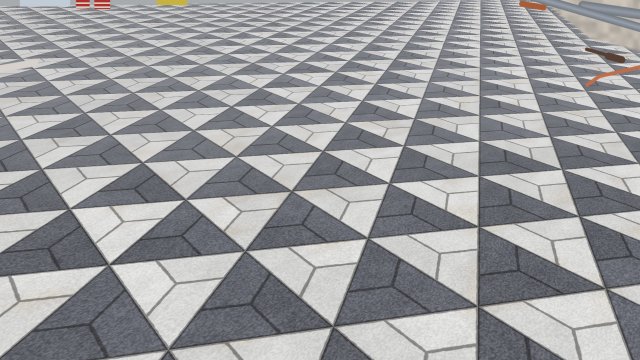
A WebGL 1 fragment shader for this texture:

```glsl
precision highp float;
// A paved yard of light and dark triangles, each of three blocks, receding in perspective.

uniform vec2 u_resolution;

// Lengths are in canvas heights, with y measured down from the top edge.
const vec2 VANISH = vec2(1.3368, -0.1435);   // where the columns meet
const float ROW_TILT = 0.164;                // fan of the cross rows
const float COLUMN_STEP = 0.378;             // spread of the columns
const float COLUMN_SHIFT = 0.024;
const float ROW_SCALE = 3.481;
const float ROW_OFFSET = 4.502;
const float JOINT = 0.013;                   // half width of a joint, in cells
const vec3 LIGHT_NEAR = vec3(0.84, 0.84, 0.835);
const vec3 LIGHT_FAR = vec3(0.83, 0.83, 0.83);
const vec3 DARK_NEAR = vec3(0.385, 0.392, 0.425);
const vec3 DARK_FAR = vec3(0.50, 0.51, 0.54);
const vec3 SAND = vec3(0.74, 0.71, 0.67);
const vec3 PIPE = vec3(0.53, 0.56, 0.60);
const int SAMPLES = 3;                       // supersampling per axis

float hash(vec2 p) {
  vec3 q = fract(vec3(p.xyx) * 0.1031);
  q += dot(q, q.yzx + 33.33);
  return fract((q.x + q.y) * q.z);
}

float noise(vec2 p) {
  vec2 i = floor(p), f = fract(p);
  f = f * f * (3.0 - 2.0 * f);
  return mix(mix(hash(i), hash(i + vec2(1.0, 0.0)), f.x),
             mix(hash(i + vec2(0.0, 1.0)), hash(i + 1.0), f.x), f.y);
}

float segment(vec2 p, vec2 a, vec2 b) {
  vec2 d = b - a;
  return length(p - a - d * clamp(dot(p - a, d) / dot(d, d), 0.0, 1.0));
}

float box(vec2 p, vec2 center, vec2 halfSize) {
  vec2 q = abs(p - center) - halfSize;
  return max(q.x, q.y);
}

float cover(float d, float soft) {
  return 1.0 - smoothstep(-soft, soft, d);
}

// Screen point to paving cells: x counts columns, y counts rows toward the viewer.
// Both share one depth below the slightly tilted horizon.
vec2 floorCells(vec2 p) {
  float x = p.x - VANISH.x;
  float fan = 1.0 - ROW_TILT * x;
  float depth = p.y - VANISH.y * fan;
  return vec2(x / (COLUMN_STEP * depth) + COLUMN_SHIFT,
              ROW_OFFSET - ROW_SCALE * fan / depth);
}

vec3 paving(vec2 p) {
  vec2 uv = floorCells(p);
  vec2 cell = floor(uv), f = uv - cell;
  float isLight = step(f.y, f.x);
  vec2 g = mix(f, 1.0 - f, isLight);

  // Barycentric weights; three seams wind around the centre.
  vec3 w = vec3(1.0 - g.y, g.y - g.x, g.x);
  vec3 t = w - 1.0 / 3.0;
  float piece, seam;
  if (t.x > 0.0 && t.z < 0.0) { piece = 1.0; seam = min(t.x, -t.z); }
  else if (t.y > 0.0 && t.x < 0.0) { piece = 2.0; seam = min(t.y, -t.x); }
  else { piece = 3.0; seam = min(t.z, -t.y); }
  float edge = min(min(w.x, w.y), w.z);

  // Block colour, with haze, wear and grain.
  float far = 1.0 - smoothstep(0.02, 0.72, p.y);
  vec3 col = mix(mix(DARK_NEAR, DARK_FAR, far), mix(LIGHT_NEAR, LIGHT_FAR, far), isLight);
  float id = hash(cell + 71.0 + vec2(piece * 17.0, isLight * 43.0));
  col *= 1.0 + (id - 0.5) * mix(0.12, 0.07, isLight);
  float near = 1.0 - far;
  float stain = smoothstep(0.6, 0.95, noise(uv * 3.1 + 40.0));
  col = mix(col, col * vec3(0.97, 0.94, 0.90), stain * isLight * 0.6);
  col += (noise(uv * 7.0 + 90.0) - 0.5) * 0.04;
  col += (noise(uv * 95.0 + 300.0) - 0.5) * mix(0.15, 0.09, isLight) * near;
  float dust = (1.0 - smoothstep(0.2, 1.1, p.x)) * far;
  col = mix(col, vec3(0.62, 0.62, 0.63), dust * 0.2);

  // Joints, roughened by loose sand.
  float rough = JOINT * (0.75 + 0.5 * noise(uv * 35.0 + 150.0));
  float joint = 1.0 - smoothstep(rough * 0.6, rough * 1.4, min(seam, edge));
  return mix(col, col * 0.56 + vec3(0.02, 0.017, 0.01), joint * mix(0.9, 0.6, far));
}

vec3 yard(vec2 p, float soft) {
  vec3 col = paving(p);

  // Bare ground and clutter along the far side.
  float bank = max(p.y - 0.105 - 0.25 * (p.x - 1.63), 1.505 + p.y * 1.25 - p.x);
  col = mix(col, SAND * (0.9 + 0.2 * noise(p * 60.0)), cover(bank, 0.008));
  float wall = p.y - 0.017 + 0.012 * p.x;
  col = mix(col, vec3(0.66, 0.67, 0.68), cover(wall, soft));
  col = mix(col, vec3(0.76, 0.80, 0.84), cover(box(p, vec2(0.125, 0.0), vec2(0.07, 0.018)), soft));
  float cans = min(box(p, vec2(0.230, 0.008), vec2(0.019, 0.015)),
                   box(p, vec2(0.284, 0.010), vec2(0.022, 0.015)));
  vec3 canColor = mix(vec3(0.68, 0.18, 0.17), vec3(0.86, 0.80, 0.74), step(0.6, fract(p.y * 90.0)));
  col = mix(col, canColor, cover(cans, soft));
  col = mix(col, vec3(0.78, 0.70, 0.25), cover(box(p, vec2(0.478, 0.0), vec2(0.042, 0.014)), soft));
  col = mix(col, vec3(0.66, 0.36, 0.22), cover(segment(p, vec2(1.45, 0.011), vec2(1.51, 0.021)) - 0.008, soft));

  // Pipes, shaded across their width.
  float upper = segment(p, vec2(1.62, 0.017), vec2(1.80, 0.043));
  col = mix(col, PIPE * (1.08 - upper * 18.0), cover(upper - 0.014, soft));
  float lower = segment(p, vec2(1.47, -0.012), vec2(1.80, 0.083));
  col = mix(col, PIPE * (1.12 - lower * 25.0), cover(lower - 0.012, soft));

  // Stick, hose and scrap of paper.
  float stick = segment(p, vec2(1.63, 0.137), vec2(1.69, 0.154));
  stick = min(stick, segment(p, vec2(1.69, 0.156), vec2(1.727, 0.166)) - 0.005);
  col = mix(col, vec3(0.34, 0.25, 0.20), cover(stick - 0.005, soft));
  float hose = min(segment(p, vec2(1.631, 0.236), vec2(1.665, 0.212)),
                   segment(p, vec2(1.665, 0.212), vec2(1.80, 0.181)));
  col = mix(col, vec3(0.75, 0.43, 0.29), cover(hose - 0.005, soft));
  float paper = box(p + vec2(0.0, 0.17 * p.x), vec2(0.04, 0.191), vec2(0.066, 0.010));
  return mix(col, vec3(0.84, 0.82, 0.80), cover(paper, soft));
}

void main() {
  float pixel = 1.0 / u_resolution.y;
  vec3 sum = vec3(0.0);
  for (int j = 0; j < SAMPLES; j++) {
    for (int i = 0; i < SAMPLES; i++) {
      vec2 offset = (vec2(float(i), float(j)) + 0.5) / float(SAMPLES) - 0.5;
      vec2 p = (gl_FragCoord.xy + offset) * pixel;
      sum += yard(vec2(p.x, 1.0 - p.y), pixel * 0.5);
    }
  }
  gl_FragColor = vec4(sum / float(SAMPLES * SAMPLES), 1.0);
}
```
